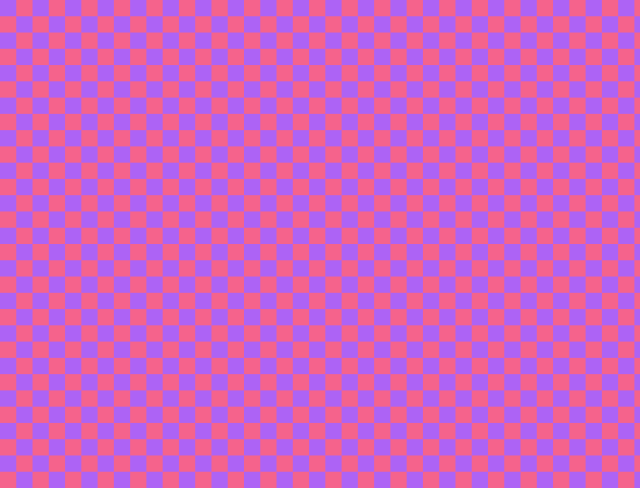
A Shadertoy shader for this pattern:

```glsl
// Two-colour checkerboard of square cells, counted up from the lower left.
// Two box-filtered square waves, one per axis, are multiplied; the sign of
// their product picks the colour and its fraction smooths the edges.

#define ROWS 30.0
#define PINK vec3(0.961, 0.388, 0.549)
#define PURPLE vec3(0.678, 0.388, 0.961)

// Square wave per axis: +1 on even cells, -1 on odd cells, one pixel wide ramps
vec2 squareWave(vec2 cell, float pixel) {
    vec2 edgeDistance = 0.5 - abs(mod(cell + 0.5, 2.0) - 1.0);
    return clamp(2.0 * edgeDistance / pixel, -1.0, 1.0);
}

void mainImage(out vec4 fragColor, in vec2 fragCoord) {
    // Cell units: the canvas height holds a whole number of rows
    float pixel = ROWS / iResolution.y;
    vec2 cell = fragCoord * pixel;

    // Matching parity on both axes gives pink, otherwise purple
    vec2 wave = squareWave(cell, pixel);
    float pinkAmount = 0.5 + 0.5 * wave.x * wave.y;

    fragColor = vec4(mix(PURPLE, PINK, pinkAmount), 1.0);
}
```
